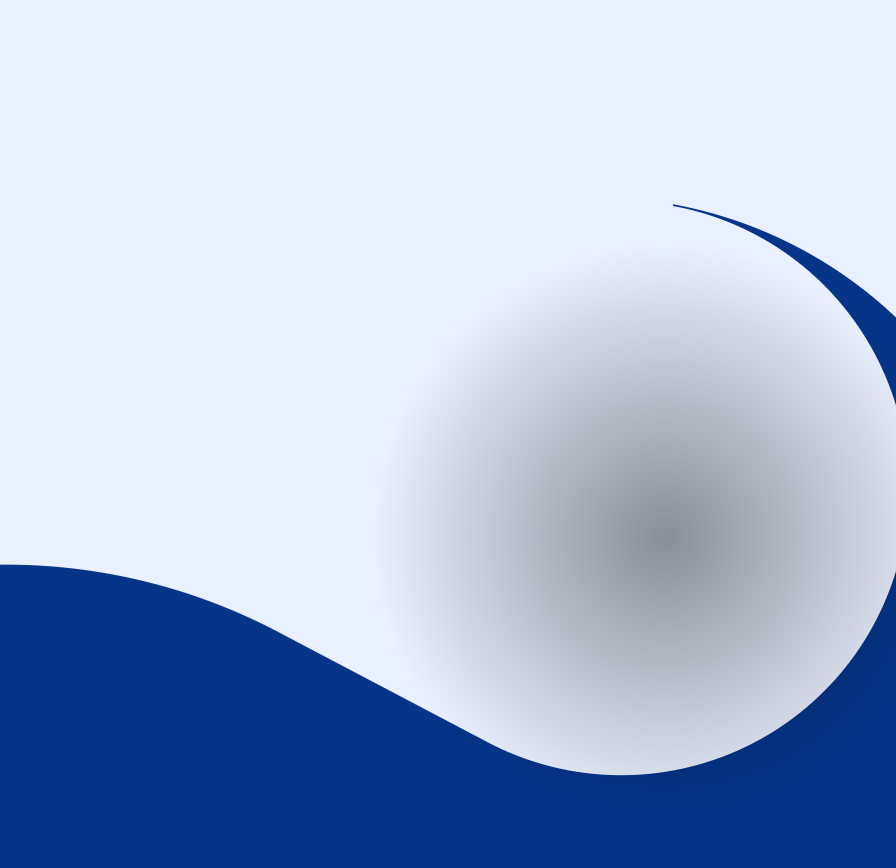
A Shadertoy shader for this background:

```glsl
float circle(vec2 p, vec2 center, float radius) {
    return length(p - center) - radius;
}

// Antialiased coverage of the inside of a signed distance
float fill(float dist) {
    return clamp(0.5 - dist * iResolution.y, 0.0, 1.0);
}

// Hill arc, straight slope, then a bowl wrapped by a crescent
float waveCoverage(vec2 p) {
    if (p.x < 0.3203) return fill(circle(p, vec2(0.0067, -0.3239), 0.6734));
    if (p.x < 0.5618) return fill(dot(p - vec2(0.3203, 0.2720), vec2(0.4657, 0.8850)));

    float bowl = fill(circle(p, vec2(0.7157, 0.4375), 0.3306));
    if (p.y < 0.4375) return 1.0 - bowl;

    // The crescent starts at its tip and widens to the right
    float crest = fill(circle(p, vec2(0.6845, 0.2675), 0.5054));
    return p.x < 0.7755 ? 0.0 : max(crest - bowl, 0.0);
}

void mainImage(out vec4 fragColor, in vec2 fragCoord) {
    vec2 p = fragCoord / iResolution.y;
    vec3 paleSky = vec3(0.914, 0.941, 1.0);
    vec3 deepBlue = vec3(0.018, 0.202, 0.533);
    vec3 color = mix(paleSky, deepBlue, waveCoverage(p));

    // Soft round shadow over both colours
    float shadow = max(1.0 - length(p - vec2(0.7661, 0.3817)) / 0.338, 0.0);
    color *= 1.0 - 0.41 * shadow;

    fragColor = vec4(color, 1.0);
}
```
